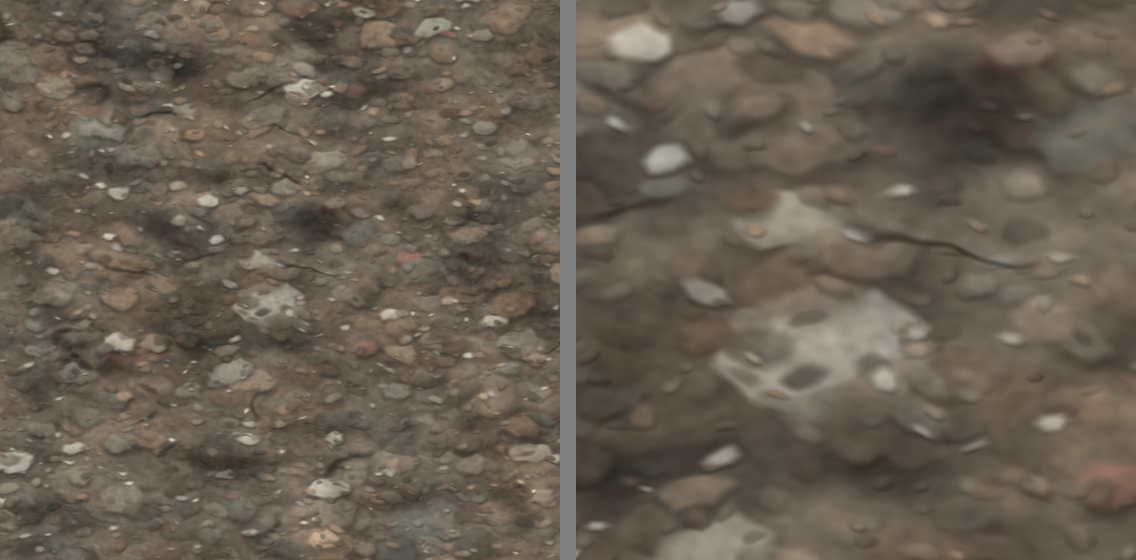
Left: the whole. Right: its middle third, enlarged.
Give the GLSL for this texture, as a WebGL 1 fragment shader.

```glsl
precision highp float;
// Weathered gravel bed: soft flattened pebbles, pale chips and grit in brown earth.

uniform vec2 u_resolution;

#define FLATNESS 1.45     // width of a pebble over its height
#define EDGE_BLUR 0.0050  // softness of outlines, in canvas units
#define SHADOW 0.24       // darkness under each pebble
#define TILT 1.0          // spread of pebble directions, in radians
#define TONE_SPREAD 0.72  // contrast between pebbles
#define GRIT 0.17         // contrast of the fine grain
#define PATCHES 0.34      // contrast of broad light and dark areas
#define EARTH vec3(0.425, 0.382, 0.328)
#define STONE vec3(0.492, 0.446, 0.390)
#define PALE vec3(0.73, 0.70, 0.64)
#define RUST vec3(0.56, 0.37, 0.33)

vec2 hash2(vec2 p) {
  vec3 q = fract(p.xyx * vec3(0.1031, 0.1030, 0.0973));
  q += dot(q, q.yzx + 33.33);
  return fract((q.xx + q.yz) * q.zy);
}

float cornerSlope(vec2 cell, vec2 corner, vec2 f) {
  return dot(hash2(cell + corner + 71.0) * 2.0 - 1.0, f - corner);
}

// Gradient noise, roughly -0.7 to 0.7
float noise(vec2 p) {
  vec2 cell = floor(p), f = fract(p);
  vec2 w = f * f * f * (f * (f * 6.0 - 15.0) + 10.0);
  vec2 x = vec2(1.0, 0.0);
  return mix(mix(cornerSlope(cell, x.yy, f), cornerSlope(cell, x.xy, f), w.x),
             mix(cornerSlope(cell, x.yx, f), cornerSlope(cell, x.xx, f), w.x), w.y);
}

// Blunt, slightly angular outline: 1.0 on the rim
float pebbleDistance(vec2 q) {
  vec2 a = abs(q);
  float facets = max(a.x * 0.85 + a.y * 0.55, a.y * 1.1);
  return mix(length(q), facets, 0.55);
}

vec3 pebbleColor(vec2 id, float paleChance) {
  vec2 tone = hash2(id + 13.7), kind = hash2(id + 41.3);
  vec3 tint = mix(vec3(1.06, 0.98, 0.93), vec3(0.95, 1.02, 1.04), kind.x);
  vec3 color = STONE * tint * (1.0 + TONE_SPREAD * (0.5 * (tone.x + tone.y) - 0.5));
  color = mix(color, RUST, 0.65 * step(0.982, kind.x));
  return mix(color, PALE * mix(0.78, 1.06, tone.x), step(kind.y, paleChance));
}

// Paints one scattered layer of pebbles over the ground
vec3 pebbleLayer(vec3 ground, vec2 uv, float cells, float cover, float paleChance) {
  vec2 p = uv * vec2(cells, cells * FLATNESS) + cells * 3.7;
  vec2 home = floor(p);
  for (int j = 1; j >= -1; j--) {
    for (int i = -1; i <= 1; i++) {
      vec2 id = home + vec2(float(i), float(j));
      vec2 size = hash2(id + 5.1), presence = hash2(id + 29.9);
      vec2 offset = p - id - 0.15 - 0.7 * hash2(id);
      float angle = (size.y - 0.5) * TILT;
      float c = cos(angle), s = sin(angle);
      mat2 turn = mat2(c, -s, s, c);
      float radius = mix(0.27, 0.60, size.x * size.x);
      vec2 stretch = radius * vec2(1.12, mix(0.72, 1.05, presence.y));
      vec2 q = turn * offset / stretch;
      vec2 below = turn * (offset + vec2(-0.03, 0.13)) / stretch;
      float blur = min(EDGE_BLUR * cells / radius, 0.8);
      float d = pebbleDistance(q);
      vec3 color = pebbleColor(id, paleChance);
      float isPale = smoothstep(0.53, 0.62, color.g);
      float opacity = step(presence.x, cover)
                    * max(mix(0.40, 1.0, fract(presence.y * 7.3)), isPale);
      float shade = 1.0 - smoothstep(0.70, 1.45, pebbleDistance(below));
      ground *= 1.0 - SHADOW * opacity * shade;
      color *= 1.0 + 0.08 * clamp(q.y, -1.0, 1.0) - 0.07 * min(d * d, 1.5);
      ground = mix(ground, color, opacity * (1.0 - smoothstep(1.0 - blur, 1.0 + blur, d)));
    }
  }
  return ground;
}

void main() {
  vec2 uv = gl_FragCoord.xy / u_resolution.y;

  // Bend the plane so that outlines become irregular
  vec2 warped = uv + 0.015 * vec2(noise(uv * 17.0), noise(uv * 17.0 + 40.0))
                   + 0.006 * vec2(noise(uv * 44.0 + 9.0), noise(uv * 44.0 + 70.0));

  // Earth, then pebbles from large to small
  vec3 color = EARTH * (1.0 + 0.35 * noise(warped * vec2(20.0, 32.0)));
  color = pebbleLayer(color, warped, 9.0, 0.75, 0.012);
  color = pebbleLayer(color, warped + 0.37, 16.0, 0.58, 0.028);
  color = pebbleLayer(color, warped + 0.71, 31.0, 0.38, 0.05);
  color = pebbleLayer(color, warped + 0.19, 62.0, 0.22, 0.10);

  // Dark hollows and thin broken crevices
  float hollow = smoothstep(0.08, 0.50, noise(warped * vec2(8.0, 14.0) + 3.0));
  float seam = 1.0 - smoothstep(0.0, 0.07, abs(noise(warped * vec2(6.0, 13.0) + 21.0)));
  seam *= smoothstep(0.05, 0.35, noise(uv * 9.0 + 55.0));
  color *= (1.0 - 0.38 * hollow) * (1.0 - 0.38 * seam);

  // Broad patches, fine grit, and a drift between brown and grey-green
  float patches = noise(uv * vec2(4.0, 6.0) + 12.0) + 0.7 * noise(warped * vec2(10.0, 15.0) + 33.0);
  float grain = noise(uv * vec2(65.0, 92.0)) + 0.45 * noise(uv * vec2(125.0, 160.0));
  color *= 1.0 + PATCHES * patches + GRIT * grain;
  color *= 1.0 + vec3(0.07, 0.0, -0.06) * noise(uv * 6.0 + 80.0);
  gl_FragColor = vec4(clamp(color, 0.0, 1.0), 1.0);
}
```
